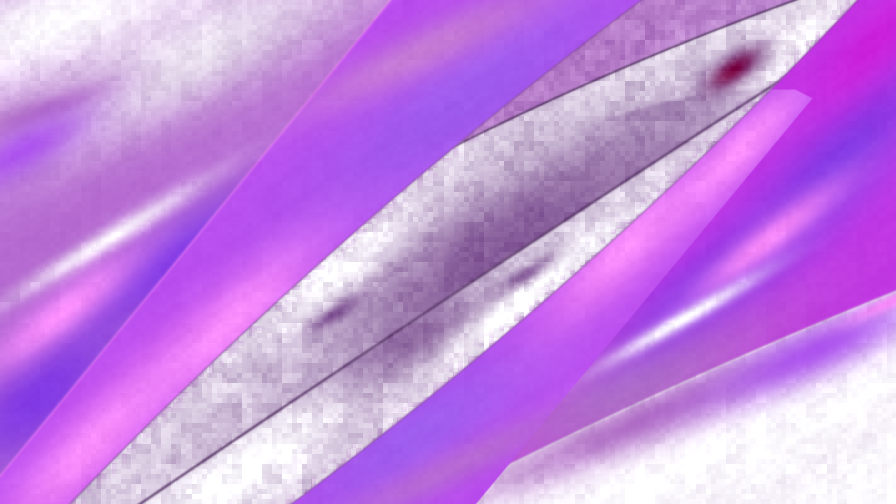
Give the GLSL for this background, as a WebGL 2 fragment shader.

```glsl
#version 300 es
precision highp float;

uniform vec2 u_resolution;
out vec4 outColor;

const vec3 WHITE = vec3(0.99, 0.98, 1.0);
const vec3 SILVER = vec3(0.86, 0.81, 0.89);
const vec3 MAUVE = vec3(0.70, 0.45, 0.78);
const vec3 PLUM = vec3(0.50, 0.33, 0.58);
const vec3 ORCHID = vec3(0.74, 0.31, 0.94);
const vec3 PINK = vec3(0.97, 0.54, 0.98);
const vec3 VIOLET = vec3(0.62, 0.36, 0.93);
const vec3 INDIGO = vec3(0.51, 0.23, 0.90);
const vec3 MAGENTA = vec3(0.79, 0.12, 0.86);
const vec3 WINE = vec3(0.48, 0.02, 0.26);

float hash(vec2 p) {
  vec3 q = fract(p.xyx * vec3(0.1031, 0.1030, 0.0973));
  q += dot(q, q.yzx + 33.33);
  return fract((q.x + q.y) * q.z);
}

// Signed distance to a bowed line, positive on its upper left side
float bowedEdge(vec2 p, vec2 a, vec2 b, float bow) {
  vec2 d = b - a, q = p - a;
  float t = clamp(dot(q, d) / dot(d, d), 0.0, 1.0);
  return (d.x * q.y - d.y * q.x) / length(d) - 4.0 * bow * t * (1.0 - t);
}

// Soft tilted ellipse of colour laid over a base
vec3 glow(vec3 base, vec3 tint, vec2 p, vec2 center, vec2 size, float angle) {
  float c = cos(angle), s = sin(angle);
  vec2 q = mat2(c, -s, s, c) * (p - center) / size;
  return mix(base, tint, exp(-dot(q, q)));
}

float cover(float d, float blur) { return smoothstep(-blur, blur, d); }
float hairline(float d, float width) { return exp(-d * d / (width * width)); }

// Square cells at three scales
float mosaic(vec2 p) {
  float sum = 0.0, size = 0.36;
  for (int i = 0; i < 3; i++) {
    sum += hash(floor(p / size) + 17.0 * float(i)) - 0.5;
    size *= 0.5;
  }
  return sum / 1.5;
}

// Fine folds running along the diagonal
float folds(vec2 p) {
  float across = dot(p, vec2(-0.53, 0.85)), along = dot(p, vec2(0.85, 0.53));
  float sum = 0.0, freq = 3.0;
  for (int i = 0; i < 4; i++) {
    sum += sin(across * freq + 1.3 * sin(along * 0.6 + float(i) * 2.1)) / (1.0 + float(i));
    freq *= 2.1;
  }
  return sum * 0.5;
}

vec3 leftPanel(vec2 p) {
  vec3 c = mix(MAUVE, ORCHID, 0.25);
  c = glow(c, SILVER, p, vec2(3.4, 7.9), vec2(3.6, 0.9), 0.45);
  c = glow(c, WHITE, p, vec2(1.0, 8.6), vec2(4.6, 1.2), 0.28);
  c = glow(c, MAUVE, p, vec2(0.7, 7.0), vec2(1.5, 0.25), 0.35);
  c = glow(c, mix(VIOLET, ORCHID, 0.5), p, vec2(0.4, 6.3), vec2(1.3, 0.4), 0.5);
  c = glow(c, INDIGO, p, vec2(3.2, 4.4), vec2(2.3, 0.6), 0.6);
  c = glow(c, WHITE, p, vec2(1.9, 4.7), vec2(1.9, 0.19), 0.55);
  c = glow(c, INDIGO, p, vec2(0.7, 1.9), vec2(1.9, 0.8), 0.7);
  return glow(c, PINK, p, vec2(1.1, 3.4), vec2(1.6, 0.36), 0.66);
}

vec3 leftBand(vec2 p) {
  vec3 c = glow(ORCHID, VIOLET, p, vec2(8.3, 7.2), vec2(3.6, 1.1), 0.6);
  c = glow(c, mix(MAUVE, PINK, 0.25), p, vec2(7.6, 8.1), vec2(2.6, 0.4), 0.45);
  c = glow(c, PINK, p, vec2(4.1, 3.2), vec2(2.0, 0.55), 0.76);
  return glow(c, PINK, p, vec2(1.6, 1.0), vec2(2.3, 0.55), 0.8);
}

vec3 rightBand(vec2 p) {
  vec3 c = glow(ORCHID, VIOLET, p, vec2(7.4, 1.2), vec2(2.6, 0.8), 0.6);
  c = glow(c, mix(MAUVE, ORCHID, 0.3), p, vec2(8.2, 0.7), vec2(2.6, 0.3), 0.45);
  c = glow(c, PINK, p, vec2(11.2, 4.6), vec2(1.9, 0.5), 0.78);
  return glow(c, PINK, p, vec2(13.2, 6.3), vec2(1.6, 0.4), 0.8);
}

vec3 rightPanel(vec2 p, float aa) {
  float seam = bowedEdge(p, vec2(7.7, 0.0), vec2(16.0, 3.8), 0.1);
  vec3 c = mix(ORCHID, MAGENTA, 0.5);
  c = glow(c, MAUVE, p, vec2(11.2, 2.0), vec2(3.0, 0.9), 0.45);
  c = glow(c, INDIGO, p, vec2(12.8, 4.0), vec2(2.3, 0.6), 0.65);
  c = glow(c, INDIGO, p, vec2(15.0, 6.1), vec2(2.2, 0.7), 0.8);
  c = glow(c, MAGENTA, p, vec2(15.6, 8.2), vec2(1.5, 0.5), 0.8);
  c = glow(c, PINK, p, vec2(13.7, 4.7), vec2(1.7, 0.3), 0.66);
  c = glow(c, WHITE, p, vec2(12.2, 3.3), vec2(1.5, 0.14), 0.52);
  vec3 foot = glow(WHITE, MAUVE, p, vec2(11.5, 1.5), vec2(3.2, 0.45), 0.42);
  foot = glow(foot, mix(VIOLET, ORCHID, 0.5), p, vec2(14.6, 2.75), vec2(2.1, 0.45), 0.42);
  foot = glow(foot, PINK, p, vec2(15.9, 3.6), vec2(0.8, 0.12), 0.42);
  return mix(mix(foot, c, cover(seam, aa)), SILVER, 0.6 * hairline(seam, 0.025));
}

vec3 leaf(vec2 p, float aa) {
  float rib = bowedEdge(p, vec2(2.5, 0.0), vec2(13.75, 7.44), 0.04);
  float flap = bowedEdge(p, vec2(8.0, 6.33), vec2(14.2, 9.0), 0.1);
  float shade = bowedEdge(p, vec2(10.4, 6.7), vec2(13.75, 7.44), 0.15);
  vec3 upper = glow(SILVER, PLUM, p, vec2(9.0, 4.5), vec2(3.7, 1.1), 0.6);
  upper = mix(upper, PLUM, 0.4 * cover(-shade, 0.05) * smoothstep(9.8, 12.0, p.x));
  upper = glow(upper, WHITE, p, vec2(6.0, 4.1), vec2(1.7, 0.4), 0.75);
  upper = glow(upper, PLUM, p, vec2(6.0, 3.4), vec2(0.5, 0.14), 0.55);
  upper = glow(upper, WHITE, p, vec2(14.3, 8.4), vec2(1.5, 0.5), 0.7);
  vec3 lower = glow(SILVER, PLUM, p, vec2(6.9, 2.7), vec2(2.2, 0.6), 0.6);
  lower = glow(lower, WHITE, p, vec2(4.4, 0.6), vec2(2.6, 0.65), 0.62);
  lower = glow(lower, WHITE, p, vec2(9.2, 3.5), vec2(2.4, 0.3), 0.72);
  lower = glow(lower, PLUM, p, vec2(9.4, 4.1), vec2(0.5, 0.14), 0.55);
  vec3 c = mix(lower, upper, cover(rib, aa));
  c = mix(c, mix(MAUVE, SILVER, 0.15), cover(flap, aa));
  c = mix(c, PLUM * 0.75, 0.8 * max(hairline(rib, 0.03), hairline(flap, 0.025)));
  c = glow(c, PLUM, p, vec2(13.1, 7.75), vec2(0.75, 0.27), 0.62);
  return glow(c, WINE, p, vec2(13.1, 7.75), vec2(0.4, 0.17), 0.62);
}

void main() {
  vec2 p = gl_FragCoord.xy / u_resolution * vec2(16.0, 9.0);
  float aa = 9.0 / u_resolution.y;
  float leftFold = bowedEdge(p, vec2(0.0, 0.5), vec2(6.98, 9.0), 0.0);
  float rightFold = bowedEdge(p, vec2(8.5, 0.0), vec2(14.58, 7.33), 0.0);
  float leafTop = bowedEdge(p, vec2(1.25, 0.0), vec2(11.46, 9.0), 0.28);
  float leafBase = bowedEdge(p, vec2(5.2, 0.0), vec2(15.31, 9.0), -0.3);
  float cap = 7.4 - 0.5 * max(p.x - 14.2, 0.0) - p.y;

  // Panels beside the leaf
  vec3 left = mix(leftBand(p), leftPanel(p), cover(leftFold, aa));
  left = mix(left, PINK, 0.35 * hairline(leftFold, 0.03));
  float rightMask = cover(rightFold, aa) * cover(cap, aa);
  vec3 right = mix(rightPanel(p, aa), rightBand(p), rightMask);
  vec3 color = mix(right, left, cover(leafTop, aa));

  // Leaf with speckled rims
  float inside = min(-leafTop, leafBase);
  float leafMask = cover(inside, aa);
  color = mix(color, leaf(p, aa), leafMask);
  float rim = exp(-abs(inside) * 9.0) * step(0.6, hash(floor(p * 11.0)));
  color = mix(color, MAUVE, 0.45 * rim * leafMask);
  color = mix(color, PLUM, 0.4 * hairline(inside, 0.025));

  // Cloth grain, strongest where the colour is pale
  float pale = smoothstep(0.35, 0.75, color.g);
  color += folds(p) * mix(0.015, 0.035, pale) * vec3(0.8, 1.2, 0.7);
  color += mosaic(p) * (0.015 + 0.05 * pale + 0.06 * leafMask) * vec3(0.9, 1.1, 0.8);
  outColor = vec4(clamp(color, 0.0, 1.0), 1.0);
}
```
